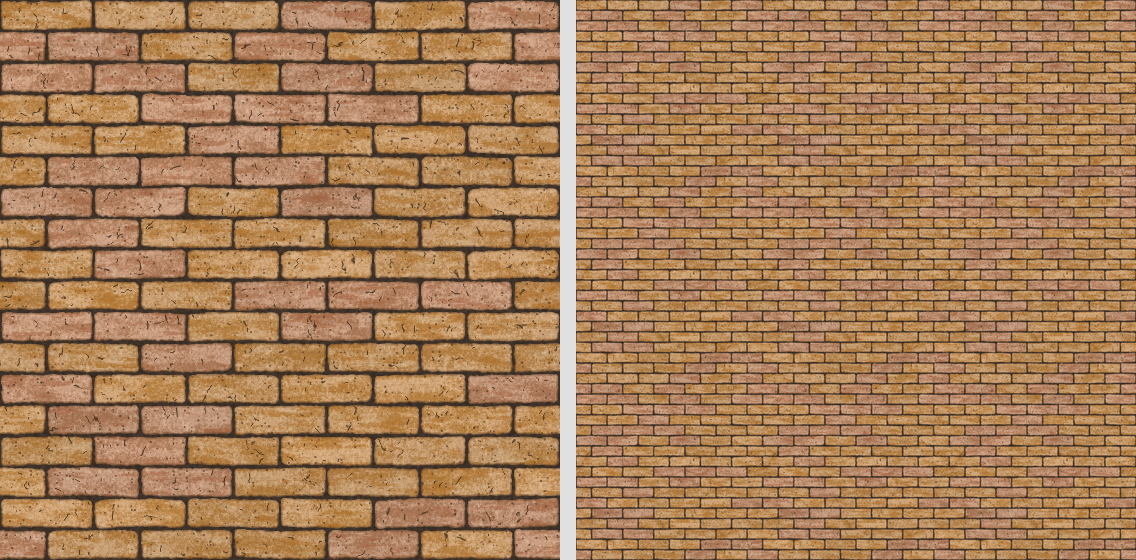
Left: one tile. Right: repeated 3 by 3.
A WebGL 2 fragment shader for this texture:

```glsl
#version 300 es
precision highp float;
// Weathered sand and rose brick wall in running bond: 6 bricks across, 18 courses.
// Each brick is a bowed rounded box with its own tint, streaks, grain, pits and
// cracks; all noise wraps on a whole number of cells so the wall tiles.
uniform vec2 u_resolution;
out vec4 outColor;

float hash(vec2 cell) {
  uvec2 q = uvec2(ivec2(cell)) * 1664525u + 1013904223u;
  q.x += q.y * 1664525u;
  q.y += q.x * 1664525u;
  q ^= q >> 16u;
  q.x += q.y * 1664525u;
  q.x ^= q.x >> 15u;
  return float(q.x & 65535u) / 65535.0;
}

// Value noise repeating once per canvas
float noise(vec2 uv, vec2 cells) {
  vec2 p = uv * cells, i = floor(p), f = fract(p);
  f = f * f * (3.0 - 2.0 * f);
  vec2 a = mod(i, cells), b = mod(i + 1.0, cells);
  return mix(mix(hash(a), hash(vec2(b.x, a.y)), f.x),
             mix(hash(vec2(a.x, b.y)), hash(b), f.x), f.y);
}

float fbm(vec2 uv, vec2 cells) {
  float sum = 0.0, gain = 0.53;
  for (int i = 0; i < 4; i++) {
    sum += gain * noise(uv, cells);
    cells *= 2.0;
    gain *= 0.5;
  }
  return sum;
}

float roundBox(vec2 p, vec2 halfSize, float radius) {
  vec2 q = abs(p) - halfSize + radius;
  return length(max(q, 0.0)) + min(max(q.x, q.y), 0.0) - radius;
}

// Sparse round pits, one candidate per wrapped cell
float pits(vec2 uv, float cells, float chance) {
  vec2 p = uv * cells, cell = mod(floor(p), cells);
  vec2 centre = 0.35 + 0.3 * vec2(hash(cell + 311.0), hash(cell + 733.0));
  float radius = 0.12 + 0.2 * hash(cell + 521.0);
  float dist = length(fract(p) - centre);
  return step(hash(cell + 97.0), chance) * (1.0 - smoothstep(radius - 0.1, radius + 0.2, dist));
}

// Short crooked cracks scattered over one brick
float cracks(vec2 p, vec2 id, vec2 uv, float pixel) {
  float result = 0.0;
  for (float k = 1.0; k < 6.0; k++) {
    vec2 key = id + 40.0 * k;
    vec2 r = p - (vec2(hash(key), hash(key + 7.0)) - 0.5) * vec2(2.7, 0.7);
    if (hash(key + 13.0) < 0.35) r = r.yx;
    r.x += (hash(key + 19.0) - 0.5) * 1.2 * r.y + (noise(uv, vec2(150.0)) - 0.5) * 0.12;
    float reach = 0.02 + 0.14 * pow(hash(key + 23.0), 2.0);
    float d = length(vec2(r.x, max(abs(r.y) - reach, 0.0))) - 0.014;
    result = max(result, 1.0 - smoothstep(-0.5 * pixel, 0.7 * pixel, d));
  }
  return result;
}

void main() {
  vec2 uv = gl_FragCoord.xy / u_resolution;
  float pixel = 18.0 / min(u_resolution.x, u_resolution.y);

  // Running bond, measured in course heights: each brick cell is 3 by 1
  vec2 grid = uv * vec2(6.0, 18.0);
  float row = floor(grid.y);
  grid.x += 0.5 * (1.0 - mod(row, 2.0));
  vec2 id = vec2(mod(floor(grid.x), 6.0), row);
  vec2 p = (fract(grid) - 0.5) * vec2(3.0, 1.0);
  vec2 brickUv = uv + vec2(hash(id + 201.0), hash(id + 401.0));

  // Slightly tilted, bowed outline with ragged edges
  vec2 q = p;
  q.y += (hash(id + 31.0) - 0.5) * 0.035 * p.x;
  q.y += (hash(id + 61.0) - 0.5) * 0.05 * (p.x * p.x - 0.7);
  float d = roundBox(q, vec2(1.458, 0.452), 0.09 + 0.12 * hash(id + 91.0));
  d += (noise(brickUv, vec2(54.0)) - 0.5) * 0.035 + (noise(brickUv, vec2(190.0)) - 0.5) * 0.035;

  // Tint: mostly ochre sand, about a third rose
  float rose = step(hash(id + 151.0), 0.31);
  float cloud = fbm(brickUv, vec2(22.0, 44.0));
  float streak = fbm(brickUv + vec2(0.0, 0.012 * cloud), vec2(18.0, 100.0));
  float grain = noise(brickUv, vec2(290.0)) * 0.6 + hash(floor(brickUv * 512.0)) * 0.4;
  vec3 deep = mix(vec3(0.70, 0.49, 0.25), vec3(0.67, 0.47, 0.34), rose);
  vec3 pale = mix(vec3(0.80, 0.64, 0.47), vec3(0.79, 0.62, 0.51), rose);
  float blend = cloud * 0.8 + streak * 0.7 + (grain - 0.5) * 0.55 - 0.2;
  vec3 brick = mix(deep, pale, smoothstep(0.2, 0.85, blend));
  brick *= 0.96 + 0.07 * hash(id + 181.0) + (grain - 0.5) * 0.13;

  // Rusty streaks and chalky specks
  vec3 rust = mix(vec3(0.66, 0.41, 0.13), vec3(0.62, 0.36, 0.22), rose);
  brick = mix(brick, rust, 0.5 * smoothstep(0.57, 0.74, fbm(brickUv + 0.37, vec2(20.0, 84.0))));
  float chalk = smoothstep(0.67, 0.9, noise(brickUv + 0.61, vec2(240.0))) * smoothstep(0.3, 0.65, cloud);
  brick = mix(brick, vec3(0.87, 0.75, 0.62), 0.5 * chalk);

  // Pits, cracks and a worn rim, darker along the underside
  vec3 shade = vec3(0.36, 0.24, 0.14);
  brick = mix(brick, shade, 0.7 * pits(brickUv, 170.0, 0.07));
  brick = mix(brick, shade * 0.7, 0.85 * cracks(p, id, brickUv, pixel));
  float rim = smoothstep(-0.085, 0.0, d) * (0.4 + 0.3 * step(p.y, 0.0));
  brick = mix(brick, shade, rim * (0.5 + noise(brickUv, vec2(120.0))));

  // Dark gritty mortar
  vec3 mortar = vec3(0.24, 0.19, 0.155) * (0.83 + 0.34 * noise(uv, vec2(256.0)));
  float cover = 1.0 - smoothstep(-0.6 * pixel, 0.6 * pixel, d);
  outColor = vec4(mix(mortar, brick, cover), 1.0);
}
```
